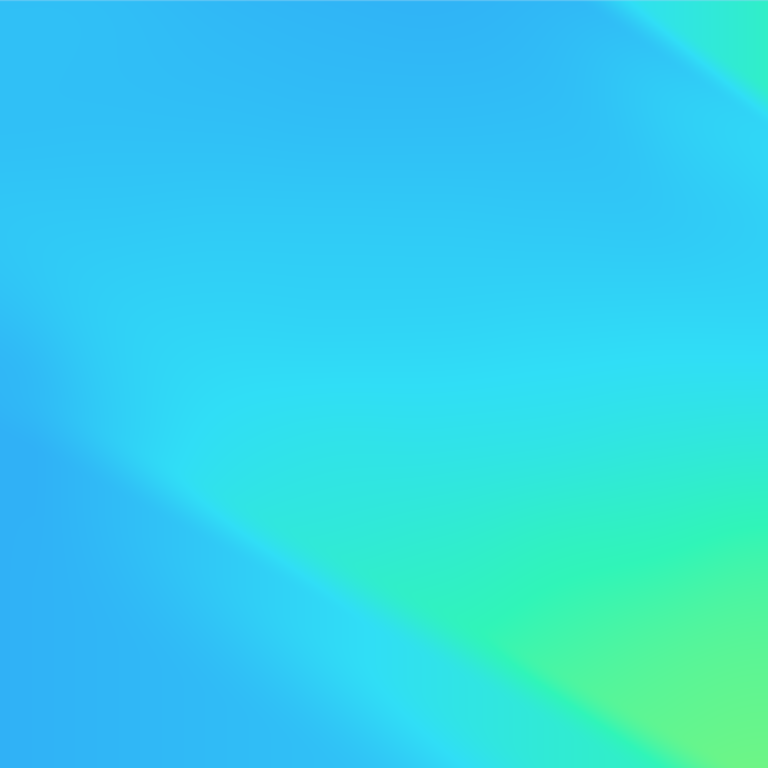
A Shadertoy shader for this background:

```glsl
// Soft folded sheets of colour, running from sky blue through cyan and mint to lime.

const vec3 BLUE = vec3(0.19, 0.685, 0.965);
const vec3 CYAN = vec3(0.19, 0.87, 0.965);
const vec3 MINT = vec3(0.19, 0.96, 0.72);
const vec3 LIME = vec3(0.56, 0.96, 0.42);

float hash(vec2 p) {
    return fract(sin(dot(p, vec2(127.1, 311.7))) * 43758.5453);
}

// Smooth value noise in 0..1
float noise(vec2 p) {
    vec2 i = floor(p);
    vec2 f = fract(p);
    f = f * f * (3.0 - 2.0 * f);
    float low = mix(hash(i), hash(i + vec2(1.0, 0.0)), f.x);
    float high = mix(hash(i + vec2(0.0, 1.0)), hash(i + vec2(1.0, 1.0)), f.x);
    return mix(low, high, f.y);
}

// Gaussian glow, sheared so that it can follow a slanted fold
float glow(vec2 p, vec2 centre, vec2 radius, float slope) {
    vec2 d = p - centre;
    d.y -= slope * d.x;
    d /= radius;
    return exp(-dot(d, d));
}

// 0 above a slanted line, 1 below it, with a soft edge
float belowFold(vec2 p, float start, float slope, float softness) {
    return smoothstep(-softness, softness, p.y - start - slope * p.x);
}

// Heat 0..3 to colour
vec3 palette(float heat) {
    vec3 colour = mix(BLUE, CYAN, clamp(heat, 0.0, 1.0));
    colour = mix(colour, MINT, clamp(heat - 1.0, 0.0, 1.0));
    return mix(colour, LIME, clamp(heat - 2.0, 0.0, 1.0));
}

// Broad central sheet, warming downwards
float mainSheet(vec2 p) {
    float heat = 0.1 + 1.3 * p.y + p.y * p.y;
    heat -= 0.85 * glow(p, vec2(0.0, 0.53), vec2(0.22, 0.14), 0.4);
    heat += 0.55 * glow(p, vec2(1.0, 0.78), vec2(0.35, 0.24), 0.0);
    heat += 0.25 * glow(p, vec2(0.0, 0.0), vec2(0.3, 0.12), 0.0);
    heat += 0.45 * glow(p, vec2(1.0, 0.2), vec2(0.25, 0.1), 0.66);
    return heat;
}

void mainImage(out vec4 fragColor, in vec2 fragCoord) {
    // Unit canvas, y measured down from the top
    vec2 uv = fragCoord / iResolution.xy;
    vec2 p = vec2(uv.x, 1.0 - uv.y);

    // Faint ripples in the sheets
    vec2 ripple = vec2(noise(p * 7.0), noise(p * 7.0 + 19.0)) - 0.5;
    float heat = mainSheet(p + 0.035 * ripple);

    // Two sheets below the long diagonal, one in the upper right corner
    float bandSheet = max(2.2 * p.x - 0.05, 0.05);
    float lowerSheet = 0.05 + 0.75 * p.x;
    float cornerSheet = 1.0 + 3.7 * (p.x - 0.8);
    float lowerHeat = mix(bandSheet, lowerSheet, belowFold(p, 0.67, 0.57, 0.085));
    heat = mix(heat, lowerHeat, belowFold(p, 0.525, 0.53, 0.04));
    heat = mix(cornerSheet, heat, belowFold(p, -0.527, 0.667, 0.03));

    // Pale hairline along the top edge
    vec3 colour = palette(heat);
    colour = mix(colour, vec3(0.6, 0.83, 0.95), 0.4 * (1.0 - smoothstep(0.0005, 0.0025, p.y)));
    fragColor = vec4(colour, 1.0);
}
```
